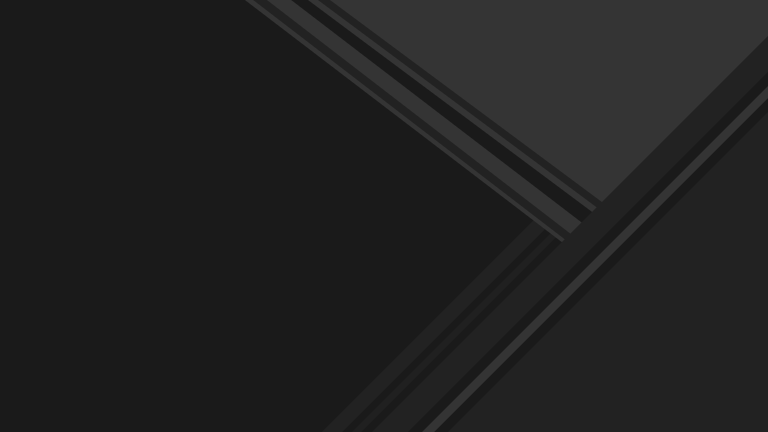
Give the GLSL for this background, as a Shadertoy shader.

```glsl
// Dark layered paper background: two sets of diagonal stripes meeting in a V.

const vec3 BLACK = vec3(0.102);
const vec3 CHARCOAL = vec3(0.133);
const vec3 GREY = vec3(0.204);

// Antialiased step: 1 where the signed distance d is positive.
float cover(float d) {
    return clamp(d * iResolution.y + 0.5, 0.0, 1.0);
}

// Region right of a falling line that leaves the top edge at topX.
float falling(vec2 p, float topX, float slope) {
    return cover((slope * (p.x - topX) - p.y) / sqrt(1.0 + slope * slope));
}

// Region right of a 45 degree rising line where x + y = reach.
float rising(vec2 p, float reach) {
    return cover((p.x + p.y - reach) * 0.70711);
}

void mainImage(out vec4 fragColor, in vec2 fragCoord) {
    // Canvas heights, y measured downward from the top edge
    vec2 p = vec2(fragCoord.x, iResolution.y - fragCoord.y) / iResolution.y;
    vec3 color = BLACK;

    // Faint rising bands tucked beneath the falling sheet
    color = mix(color, CHARCOAL, rising(p, 1.745));
    color = mix(color, BLACK, rising(p, 1.792));
    color = mix(color, vec3(0.125), rising(p, 1.815));
    color = mix(color, BLACK, rising(p, 1.836));

    // Falling sheet, stripe by stripe toward the upper right
    color = mix(color, GREY, falling(p, 0.567, 0.764));
    color = mix(color, CHARCOAL, falling(p, 0.586, 0.768));
    color = mix(color, GREY, falling(p, 0.618, 0.770));
    color = mix(color, BLACK, falling(p, 0.674, 0.766));
    color = mix(color, GREY, falling(p, 0.713, 0.746));
    color = mix(color, CHARCOAL, falling(p, 0.736, 0.744));
    color = mix(color, GREY, falling(p, 0.764, 0.743));

    // Rising sheet on top, with one bright stripe between dark gaps
    color = mix(color, CHARCOAL, rising(p, 1.861));
    color = mix(color, BLACK, rising(p, 1.944));
    color = mix(color, GREY, rising(p, 1.977));
    color = mix(color, BLACK, rising(p, 2.005));
    color = mix(color, CHARCOAL, rising(p, 2.037));

    fragColor = vec4(color, 1.0);
}
```
